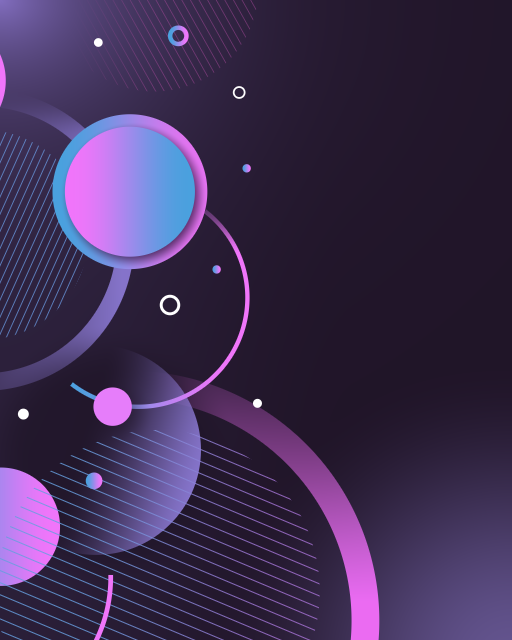
This background is drawn by a Shadertoy shader. Its source:

```glsl
const vec3 NIGHT = vec3(0.125, 0.080, 0.155);
const vec3 DUSK = vec3(0.165, 0.120, 0.220);
const vec3 VIOLET = vec3(0.54, 0.47, 0.82);
const vec3 PINK = vec3(0.94, 0.46, 0.98);
const vec3 BLUE = vec3(0.29, 0.63, 0.87);
const vec3 WHITE = vec3(1.0);

float disc(vec2 p, vec2 center, float radius) {
    return length(p - center) - radius;
}

float ring(vec2 p, vec2 center, float radius, float halfWidth) {
    return abs(disc(p, center, radius)) - halfWidth;
}

// Parallel lines perpendicular to the given normal
float hatch(vec2 p, vec2 normal, float spacing, float phase, float halfWidth) {
    float cell = fract(dot(p, normal) / spacing - phase + 0.5) - 0.5;
    return abs(cell) * spacing - halfWidth;
}

// Antialiased coverage of a signed distance
float cover(float d, float pixel) {
    return clamp(0.5 - d / pixel, 0.0, 1.0);
}

float shade(float d, float blur) {
    return 1.0 - smoothstep(-blur, blur, d);
}

vec3 sweep(float x, float from, float to, vec3 a, vec3 b) {
    return mix(a, b, smoothstep(from, to, x));
}

vec3 backdrop(vec2 p, float aspect) {
    vec3 col = mix(DUSK, NIGHT, smoothstep(0.0, 0.55, p.x));
    float topGlow = exp(-length((p - vec2(0.0, 1.0)) * vec2(0.85, 1.1)) / 0.16);
    float cornerGlow = 1.0 - smoothstep(0.0, 0.48, length(p - vec2(aspect, -0.04)));
    col = mix(col, vec3(0.51, 0.43, 0.75), topGlow);
    return mix(col, vec3(0.39, 0.33, 0.56), cornerGlow);
}

// Small circle blending from blue on its left to pink on its right
vec3 bead(vec3 col, vec2 p, vec2 center, float radius, float pixel) {
    vec3 tint = sweep(p.x - center.x, -radius, radius, BLUE, PINK);
    return mix(col, tint, cover(disc(p, center, radius), pixel));
}

void mainImage(out vec4 fragColor, in vec2 fragCoord) {
    float pixel = 1.0 / iResolution.y;
    vec2 p = fragCoord * pixel;
    vec3 col = backdrop(p, iResolution.x * pixel);

    // Hatched circles at the top and left
    float mask = cover(disc(p, vec2(0.241, 1.02), 0.163), pixel);
    float lines = cover(hatch(p, vec2(0.87, 0.49), 0.0117, 0.0, 0.0006), pixel);
    col = mix(col, vec3(0.62, 0.27, 0.58), lines * mask * 0.6 * smoothstep(0.10, 0.26, p.x));
    mask = cover(disc(p, vec2(-0.026, 0.633), 0.164), pixel);
    lines = cover(hatch(p, vec2(0.91, -0.41), 0.011, 0.2, 0.0007), pixel);
    col = mix(col, vec3(0.40, 0.57, 0.84), lines * mask * 0.85);

    // Pink disc and violet ring at the left edge
    col = mix(col, PINK, cover(disc(p, vec2(-0.091, 0.874), 0.1), pixel));
    float fade = clamp(0.3 + 3.4 * p.x, 0.0, 0.95) * smoothstep(0.86, 0.78, p.y);
    col = mix(col, VIOLET, fade * cover(ring(p, vec2(-0.026, 0.625), 0.222, 0.0137), pixel));

    // Large fading pink ring
    fade = clamp(1.0 - (p.y - 0.06) / 0.42, 0.0, 1.0) * smoothstep(0.22, 0.31, p.x);
    col = mix(col, vec3(0.92, 0.42, 0.95), fade * cover(ring(p, vec2(0.202, 0.03), 0.369, 0.0217), pixel));

    // Translucent violet disc with its shadow
    vec2 veilCenter = vec2(0.150, 0.297);
    float veil = disc(p, veilCenter, 0.164);
    col = mix(col, NIGHT * 0.85, 0.55 * shade(disc(p, veilCenter + vec2(0.015, -0.012), 0.164), 0.045));
    fade = smoothstep(-0.03, 0.19, dot(p - veilCenter, vec2(0.95, -0.3)));
    col = mix(col, VIOLET, fade * cover(veil, pixel));

    // Lower left disc, arc and wide hatching
    vec3 tint = sweep(p.x, -0.05, 0.085, vec3(0.55, 0.55, 0.92), PINK);
    col = mix(col, tint, cover(disc(p, vec2(0.0013, 0.177), 0.0925), pixel));
    mask = cover(disc(p, vec2(0.247, 0.0755), 0.2526), pixel);
    lines = cover(hatch(p, vec2(0.387, 0.922), 0.0174, 0.75, 0.0008), pixel);
    tint = sweep(p.x, 0.08, 0.48, vec3(0.40, 0.62, 0.87), vec3(0.64, 0.44, 0.82));
    col = mix(col, tint, lines * mask * 0.85);
    float arc = max(ring(p, vec2(-0.052, 0.0977), 0.225, 0.0037), p.y - 0.1016);
    col = mix(col, PINK, cover(arc, pixel));

    // Thin half ring and the pink disc on it
    vec2 loopCenter = vec2(0.216, 0.535);
    arc = max(ring(p, loopCenter, 0.1706, 0.0034), -dot(p - loopCenter, vec2(0.79, -0.61)));
    tint = sweep(p.x, 0.09, 0.37, BLUE, PINK);
    fade = 1.0 - 0.75 * smoothstep(0.60, 0.68, p.y);
    col = mix(col, tint, fade * cover(arc, pixel));
    col = mix(col, NIGHT, 0.45 * shade(disc(p, vec2(0.186, 0.354), 0.03), 0.025));
    col = mix(col, vec3(0.90, 0.49, 0.98), cover(disc(p, vec2(0.176, 0.3646), 0.030), pixel));

    // Two-layer medallion with a shadow between the layers
    vec2 hub = vec2(0.203, 0.7005);
    tint = sweep(p.x, 0.09, 0.31, BLUE, vec3(0.89, 0.45, 0.94));
    tint = mix(tint, vec3(0.22, 0.10, 0.27), 0.8 * shade(disc(p, hub + vec2(0.006, -0.006), 0.1016), 0.014));
    col = mix(col, tint, cover(disc(p, hub, 0.121), pixel));
    tint = sweep(p.x, 0.11, 0.30, PINK, BLUE);
    col = mix(col, tint, cover(disc(p, hub, 0.1016), pixel));

    // Scattered beads, dots and little rings
    col = bead(col, p, vec2(0.3854, 0.737), 0.0065, pixel);
    col = bead(col, p, vec2(0.3385, 0.579), 0.0065, pixel);
    col = bead(col, p, vec2(0.147, 0.2487), 0.013, pixel);
    tint = sweep(p.x, 0.265, 0.293, BLUE, PINK);
    col = mix(col, tint, cover(ring(p, vec2(0.2786, 0.944), 0.0127, 0.0035), pixel));
    float marks = min(disc(p, vec2(0.1536, 0.9336), 0.0068), disc(p, vec2(0.0365, 0.353), 0.0085));
    marks = min(marks, disc(p, vec2(0.4023, 0.3698), 0.007));
    marks = min(marks, ring(p, vec2(0.3737, 0.8555), 0.0085, 0.0014));
    marks = min(marks, ring(p, vec2(0.2656, 0.5234), 0.0137, 0.0023));
    col = mix(col, WHITE, cover(marks, pixel));

    fragColor = vec4(col, 1.0);
}
```
